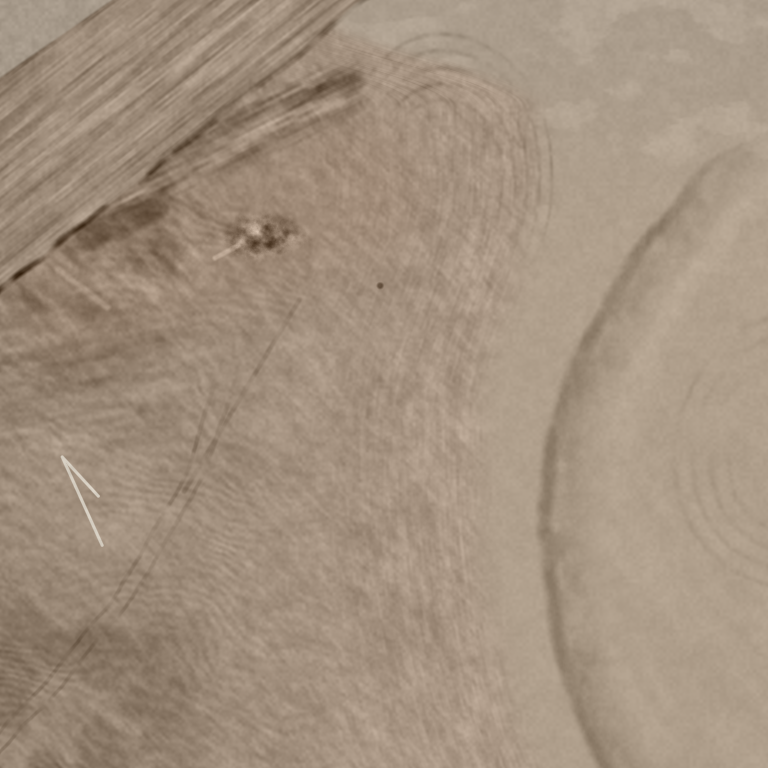
Reproduce this texture procedurally as a WebGL 1 fragment shader.

```glsl
precision highp float;
// Aerial view of bare sand: a diagonal graded road, churned dirt, wheel tracks and a curved bank.
uniform vec2 u_resolution;

float hash(vec2 p) {
  vec3 q = fract(vec3(p.xyx) * 0.1031);
  q += dot(q, q.yzx + 33.33);
  return fract((q.x + q.y) * q.z);
}
float noise(vec2 p) {
  vec2 i = floor(p), f = fract(p);
  f = f * f * (3.0 - 2.0 * f);
  return mix(mix(hash(i), hash(i + vec2(1, 0)), f.x),
             mix(hash(i + vec2(0, 1)), hash(i + vec2(1, 1)), f.x), f.y);
}
float fbm(vec2 p) {
  float sum = 0.0, amp = 0.5;
  for (int i = 0; i < 5; i++) {
    sum += amp * noise(p);
    p = mat2(1.6, 1.2, -1.2, 1.6) * p + 7.3;
    amp *= 0.5;
  }
  return sum;
}
float segment(vec2 p, vec2 a, vec2 b) {
  vec2 d = b - a;
  return length(p - a - d * clamp(dot(p - a, d) / dot(d, d), 0.0, 1.0));
}
float stroke(float dist, float halfWidth, float soft) {
  return 1.0 - smoothstep(halfWidth, halfWidth + soft, abs(dist));
}
// Signed grain stretched along the first coordinate
float streaks(vec2 q, float stretch, float freq) {
  return noise(q * vec2(stretch, freq)) + noise(q * vec2(stretch * 2.5, freq * 2.2) + 9.0) - 1.0;
}
vec2 along(vec2 p, vec2 dir) {
  vec2 d = normalize(dir);
  return vec2(dot(p, d), dot(p, vec2(-d.y, d.x)));
}
// Broken concentric wheel marks
float rings(vec2 p, vec2 center, vec2 radii, float inner, float count) {
  float r = length((p - center) / radii) + 0.08 * noise(p * 9.0);
  float line = pow(0.5 + 0.5 * cos(6.2832 * r * count), 3.0);
  line *= smoothstep(0.25, 0.7, noise(p * 16.0)) * (0.4 + noise(p * 110.0));
  return line * smoothstep(inner, inner + 0.1, r) * stroke(r, 1.0, 0.06);
}
float dirtEdge(float y) {
  float low = max(0.4 - y, 0.0);
  return 0.63 + 0.44 * low * low + 0.08 * smoothstep(0.45, 0.76, y)
       - 0.27 * smoothstep(0.86, 0.98, y);
}
float bankEdge(float y) {
  float d = y - 0.32;
  float top = max(y - 0.76, 0.0);
  return 0.703 + d * d * (d < 0.0 ? 0.75 : 1.0) + 6.0 * top * top;
}

vec3 sandAndBank(vec2 p, float rough) {
  vec3 c = mix(vec3(0.69, 0.625, 0.55), vec3(0.665, 0.61, 0.545), smoothstep(0.65, 1.0, p.y));
  float upper = smoothstep(0.3, 0.5, p.y);
  float d = p.x - bankEdge(p.y) + mix(0.01, 0.035, upper) * (rough - 0.48);
  float fade = 1.0 - 0.7 * smoothstep(0.7, 0.82, p.y);
  float lumps = fbm(p * vec2(40.0, 28.0));
  float face = smoothstep(-0.008, 0.008, d) * stroke(d, 0.015, 0.07);
  c += fade * face * (0.2 * (lumps - 0.5) - 0.065);
  c -= fade * 0.11 * stroke(d - 0.008, 0.002, 0.014) * smoothstep(0.3, 0.65, lumps);
  c += 0.06 * upper * fade * stroke(d - 0.095, 0.004, 0.025) * lumps;
  float slope = streaks(along(p, vec2(0.55, -0.85)), 5.0, 28.0);
  c += 0.025 * slope * smoothstep(0.03, 0.1, d) * stroke(p.y, 0.35, 0.15);
  c -= 0.035 * rings(p, vec2(1.04, 0.41), vec2(0.17, 0.19), 0.5, 7.0);
  float scuffs = smoothstep(0.55, 0.7, fbm(p * vec2(16.0, 26.0)));
  return c + 0.035 * scuffs * smoothstep(0.55, 0.75, p.y);
}

vec3 dirt(vec2 p, float rough) {
  vec3 c = mix(vec3(0.605, 0.535, 0.465), vec3(0.66, 0.585, 0.515), smoothstep(0.1, 0.6, p.x));
  c += 0.06 * (rough - 0.5);
  // Brown field, stained corner and pale clearing
  c -= vec3(0.02, 0.03, 0.034) * stroke(segment(p, vec2(0.1, 0.62), vec2(0.45, 0.75)), 0.03, 0.13);
  c -= 0.09 * smoothstep(0.45, 0.65, rough) * stroke(length(p - 0.08), 0.1, 0.15);
  c += 0.035 * stroke(length(p - vec2(0.12, 0.35)), 0.03, 0.12);
  vec2 flow = vec2(p.y, p.x - dirtEdge(p.y));
  c += 0.05 * streaks(flow, 18.0, 120.0) * smoothstep(0.3, 0.6, p.x);
  float warp = fbm(p * 5.0);
  float ripple = sin(370.0 * p.y + 90.0 * p.x + 60.0 * warp);
  c += 0.025 * ripple * noise(p * 17.0) * stroke(p.x, 0.3, 0.3);
  c += 0.045 * streaks(along(p, vec2(0.6, -0.75 + 0.2 * warp)), 24.0, 95.0);
  // Broad sweeping tracks on the left
  float sweep = stroke(p.y - 0.51, 0.05, 0.08) * stroke(p.x, 0.15, 0.2);
  c += sweep * (0.09 * streaks(along(p, vec2(1.0, 0.2)), 7.0, 60.0) - 0.012);
  // Curved wheel pair climbing from the lower left, crossed by a straight rut
  float h = p.y - 0.036;
  float wheel = p.x - h + 0.8 * h * h + 0.012 * (rough - 0.5);
  float pair = stroke(abs(wheel) - 0.012, 0.001, 0.004) * stroke(p.y, 0.42, 0.13);
  float rut = stroke(segment(p, vec2(0.39, 0.61), vec2(0.24, 0.36)), 0.001, 0.004);
  return c - 0.1 * max(pair, rut) * noise(p * 60.0);
}

vec3 churned(vec3 c, vec2 p, float rough) {
  float fan = stroke(segment(p, vec2(0.16, 0.755), vec2(0.44, 0.885)), 0.015, 0.04);
  c += fan * (0.17 * streaks(along(p, vec2(0.9, 0.45)), 13.0, 95.0) - 0.05);
  c -= 0.22 * stroke(segment(p, vec2(0.38, 0.86), vec2(0.46, 0.895)), 0.002, 0.02) * rough;
  float pit = stroke(segment(p, vec2(0.05, 0.62), vec2(0.24, 0.68)), 0.02, 0.08);
  c += pit * (0.12 * streaks(along(p, vec2(0.6, -0.6)), 12.0, 50.0) + 0.15 * (fbm(p * 50.0) - 0.5));
  float trench = segment(p, vec2(0.12, 0.695), vec2(0.21, 0.73)) + 0.04 * (rough - 0.5);
  c -= 0.15 * stroke(trench, 0.01, 0.014);
  c += 0.1 * stroke(segment(p, vec2(0.075, 0.65), vec2(0.14, 0.6)), 0.001, 0.006);
  float mound = length((p - vec2(0.335, 0.694)) * vec2(0.6, 1.0)) + 0.06 * (rough - 0.5);
  c += stroke(mound, 0.012, 0.025) * (0.8 * (fbm(p * 60.0) - 0.5) - 0.1);
  return c + 0.12 * stroke(segment(p, vec2(0.28, 0.664), vec2(0.31, 0.68)), 0.001, 0.004);
}

vec3 road(vec3 c, vec2 p, float rough) {
  vec2 q = along(p, vec2(0.475, 0.378));
  float low = q.y - 0.486 + 0.012 * (rough - 0.5);
  float high = 0.701 - 0.065 * (q.x - 0.558) - q.y;
  vec3 bed = vec3(0.605, 0.535, 0.465) + 0.12 * streaks(q, 9.0, 130.0) + 0.05 * (rough - 0.5);
  c = mix(c, vec3(0.65, 0.6, 0.54), smoothstep(0.0, 0.004, -high));
  c = mix(c, bed, smoothstep(-0.002, 0.004, low) * smoothstep(-0.002, 0.003, high));
  float ditch = mix(0.36, 0.17, smoothstep(0.38, 0.6, q.x));
  c -= ditch * stroke(low, 0.001, 0.006) * smoothstep(0.1, 0.8, noise(q * 45.0));
  return c - 0.2 * stroke(high, 0.001, 0.004) * noise(q * 30.0);
}

void main() {
  vec2 p = gl_FragCoord.xy / u_resolution;
  float rough = fbm(p * 13.0);
  float soil = smoothstep(-0.03, 0.05, dirtEdge(p.y) - p.x + 0.04 * (rough - 0.5));
  vec3 c = mix(sandAndBank(p, rough), dirt(p, rough), soil);
  float loops = rings(p, vec2(0.575, 0.77), vec2(0.15, 0.19), 0.5, 9.0);
  c -= 0.06 * loops * smoothstep(0.7, 0.82, p.y + 0.6 * (p.x - 0.6));
  c = road(churned(c, p, rough), p, rough);
  // One stone and two pale poles
  c -= 0.25 * stroke(length(p - vec2(0.495, 0.628)), 0.002, 0.004);
  vec2 tip = vec2(0.081, 0.405);
  float poles = min(segment(p, tip, vec2(0.133, 0.29)), segment(p, tip, vec2(0.128, 0.354)));
  c = mix(c, vec3(0.84, 0.81, 0.76), stroke(poles, 0.001, 0.002));
  c += mix(0.6, 1.0, soil) * (0.045 * (noise(p * 230.0) - 0.5) + 0.07 * (fbm(p * 65.0) - 0.5));
  gl_FragColor = vec4(c, 1.0);
}
```
